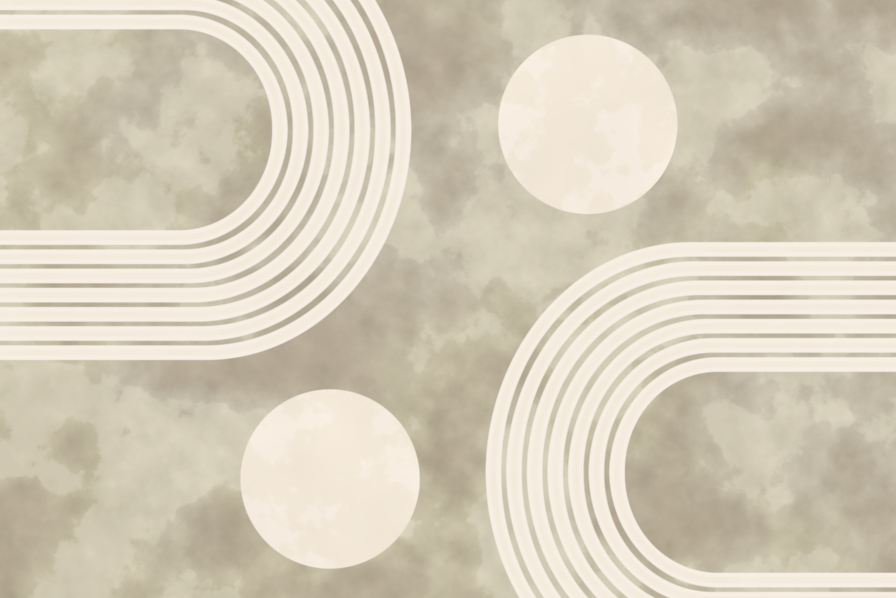
A Shadertoy shader for this background:

```glsl
const vec3 SAGE = vec3(0.780, 0.750, 0.645);
const vec3 PALE = vec3(0.835, 0.805, 0.720);
const vec3 STONE = vec3(0.775, 0.745, 0.670);
const vec3 UMBER = vec3(0.690, 0.640, 0.560);
const vec3 CREAM = vec3(0.950, 0.908, 0.840);
const vec3 IVORY = vec3(0.970, 0.935, 0.895);

// Lengths are fractions of the canvas height
const vec2 UPPER_DISC = vec2(0.983, 0.792);
const vec2 LOWER_DISC = vec2(0.552, 0.199);
const float DISC_RADIUS = 0.150;
const vec2 TURN_CENTRE = vec2(0.750, 0.4966); // half-turn between the arches
const float ARCH_Y = 0.783;
const vec2 BEND_START = vec2(0.297, 0.348);   // inner, outer
const vec2 BEND_WIDTH = vec2(0.158, 0.340);
const vec2 BEND_HEIGHT = vec2(0.168, 0.385);
const float RING_COUNT = 7.0;
const float RING_WIDTH = 0.0245;

float hash(vec2 p) {
    return fract(sin(dot(p, vec2(127.1, 311.7))) * 43758.5453);
}

float noise(vec2 p) {
    vec2 i = floor(p), f = fract(p);
    f = f * f * (3.0 - 2.0 * f);
    return mix(mix(hash(i), hash(i + vec2(1, 0)), f.x),
               mix(hash(i + vec2(0, 1)), hash(i + vec2(1, 1)), f.x), f.y);
}

float fbm(vec2 p) {
    float sum = 0.0, weight = 0.5;
    for (int i = 0; i < 6; i++) {
        sum += weight * noise(p);
        p = mat2(1.6, 1.2, -1.2, 1.6) * p + 7.3;
        weight *= 0.54;
    }
    return sum / 1.06;
}

float glow(vec2 p, vec2 centre, vec2 size) {
    vec2 d = (p - centre) / size;
    return exp(-dot(d, d));
}

float fill(float dist) {
    float px = 1.0 / iResolution.y;
    return 1.0 - smoothstep(-px, px, dist);
}

// Mottled plaster with ragged pale flakes and brown stains
vec3 plaster(vec2 p) {
    float cloud = fbm(p * 3.0 + 4.0);
    float flake = fbm(p * 8.0 + 19.0);
    float detail = fbm(p * 26.0);
    float light = 0.5 * glow(p, vec2(0.32, 0.20), vec2(0.14, 0.18))
                + 0.4 * glow(p, vec2(1.18, 0.75), vec2(0.18, 0.20))
                + 0.4 * glow(p, vec2(0.75, 0.46), vec2(0.12, 0.20));
    float stain = glow(p, vec2(0.53, 0.42), vec2(0.13, 0.09))
                + 0.7 * glow(p, vec2(0.42, 0.78), vec2(0.07, 0.13))
                + 0.7 * glow(p, vec2(0.05, 0.16), vec2(0.13, 0.18))
                + 0.5 * glow(p, vec2(1.14, 0.20), vec2(0.10, 0.14));
    vec3 col = mix(SAGE, STONE, smoothstep(0.38, 0.62, cloud));
    col = mix(col, UMBER, 0.75 * smoothstep(0.55, 0.25, flake - 0.16 * stain + 0.08 * light));
    float chips = smoothstep(0.50, 0.56, flake + 0.10 * light - 0.07 * stain);
    col = mix(col, PALE, 0.8 * chips);
    col = mix(col, UMBER, 0.3 * stain * smoothstep(0.35, 0.65, detail));
    return col + 0.12 * (detail - 0.5);
}

// x: distance to nearest ring edge, y: distance from its centre line
vec2 rings(vec2 p) {
    vec2 q = vec2(p.x, abs(p.y - ARCH_Y));
    float level = 0.0, radius = 0.0;
    vec2 v = q;
    for (int i = 0; i < 8; i++) {
        float start = mix(BEND_START.x, BEND_START.y, level);
        float width = mix(BEND_WIDTH.x, BEND_WIDTH.y, level);
        float height = mix(BEND_HEIGHT.x, BEND_HEIGHT.y, level);
        v = vec2(max(q.x - start, 0.0) * height / width, q.y);
        radius = length(v);
        level = clamp((radius - BEND_HEIGHT.x) / (BEND_HEIGHT.y - BEND_HEIGHT.x), 0.0, 1.0);
    }
    float pitch = (BEND_HEIGHT.y - BEND_HEIGHT.x - RING_WIDTH) / (RING_COUNT - 1.0);
    float s = radius - BEND_HEIGHT.x - 0.5 * RING_WIDTH;
    float k = clamp(round(s / pitch), 0.0, RING_COUNT - 1.0);
    float line = abs(s - k * pitch);
    // Gaps open slightly around the diagonal of the bend
    float diagonal = 2.0 * v.x * v.y / max(radius * radius, 0.0001);
    return vec2(line - 0.5 * RING_WIDTH * (1.0 - 0.10 * diagonal), line);
}

void mainImage(out vec4 fragColor, in vec2 fragCoord) {
    vec2 p = fragCoord / iResolution.y;
    vec3 col = plaster(p);

    // Discs with pale worn flecks
    float wear = fbm(p * 20.0 + 31.0);
    float disc = min(length(p - UPPER_DISC), length(p - LOWER_DISC)) - DISC_RADIUS;
    vec3 discCol = mix(CREAM, IVORY, 0.7 * smoothstep(0.50, 0.62, wear));
    discCol += 0.05 * (fbm(p * 7.0) - 0.5);
    col = mix(col, discCol, fill(disc));

    // Ring arches, with a faint tinted core in each band
    vec2 ring = rings(p.x < TURN_CENTRE.x ? p : 2.0 * TURN_CENTRE - p);
    float core = 1.0 - smoothstep(0.12, 0.28, ring.y / RING_WIDTH);
    vec3 ringCol = mix(IVORY, CREAM, core * (0.25 + 0.6 * wear));
    col = mix(col, ringCol, fill(ring.x));

    fragColor = vec4(clamp(col, 0.0, 1.0), 1.0);
}
```
